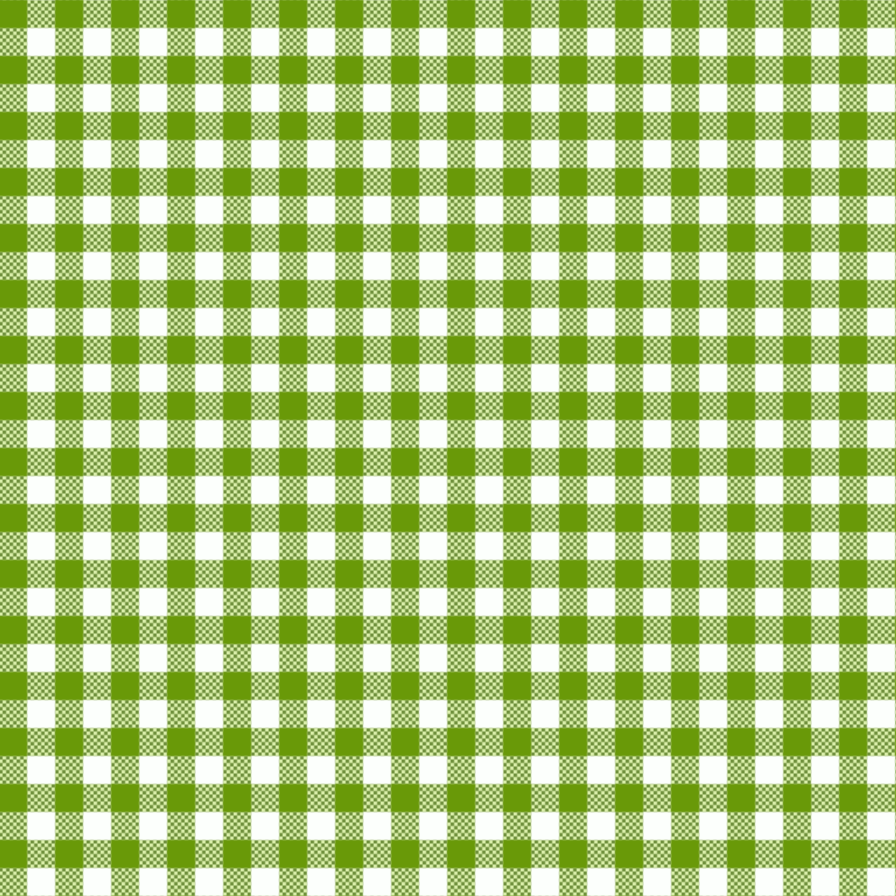
Reproduce this pattern procedurally as a Shadertoy shader.

```glsl
// Green and white gingham cloth: sixteen repeats each way of crossing stripes.
// Soft square waves make the warp and weft stripes, and a finer pair of
// waves makes the woven checks where only one of the two stripes is green.

const float REPEATS = 16.0;            // stripe pairs across the canvas
const float CHECKS_PER_STRIPE = 8.0;   // woven checks across one stripe
const float WEAVE_BLUR = 1.0 / 1024.0; // half width of a soft thread edge
const vec2 CLOTH_SHIFT = vec2(WEAVE_BLUR, 0.0);

const vec3 WHITE = vec3(0.99, 1.00, 0.99);
const vec3 GREEN = vec3(0.41, 0.60, 0.03);
const vec3 PALE_THREAD = vec3(0.86, 0.94, 0.67);
const vec3 DULL_THREAD = vec3(0.43, 0.56, 0.23);

// Square wave from -1 to 1, positive over the first half of each period.
float squareWave(float position, float frequency, float blur) {
    float phase = fract(position * frequency + 0.25);
    float edgeDistance = 0.25 - abs(phase - 0.5);
    return clamp(edgeDistance / (blur * frequency), -1.0, 1.0);
}

// Coverage of a stripe that fills the first half of each repeat.
float stripe(float position, float blur) {
    return 0.5 + 0.5 * squareWave(position, REPEATS, blur);
}

// Alternating checks, 0 to 1; one wave period spans two checks.
float checker(vec2 p, float blur) {
    float frequency = REPEATS * CHECKS_PER_STRIPE;
    float across = squareWave(p.x, frequency, blur);
    float down = squareWave(p.y, frequency, blur);
    return 0.5 + 0.5 * across * down;
}

// Blend the four kinds of square by their warp and weft coverage.
vec3 gingham(vec2 p, float blur) {
    float warp = stripe(p.x, blur);
    float weft = stripe(p.y, blur);
    float warpOnTop = checker(p, blur);
    vec3 warpOnly = mix(PALE_THREAD, DULL_THREAD, warpOnTop);
    vec3 weftOnly = mix(DULL_THREAD, PALE_THREAD, warpOnTop);
    return mix(mix(WHITE, warpOnly, warp), mix(weftOnly, GREEN, warp), weft);
}

void mainImage(out vec4 fragColor, in vec2 fragCoord) {
    vec2 uv = fragCoord / iResolution.xy;
    vec2 cloth = vec2(uv.x, 1.0 - uv.y) + CLOTH_SHIFT; // rows start at the top
    float halfPixel = 0.5 / min(iResolution.x, iResolution.y);
    fragColor = vec4(gingham(cloth, max(WEAVE_BLUR, halfPixel)), 1.0);
}
```
